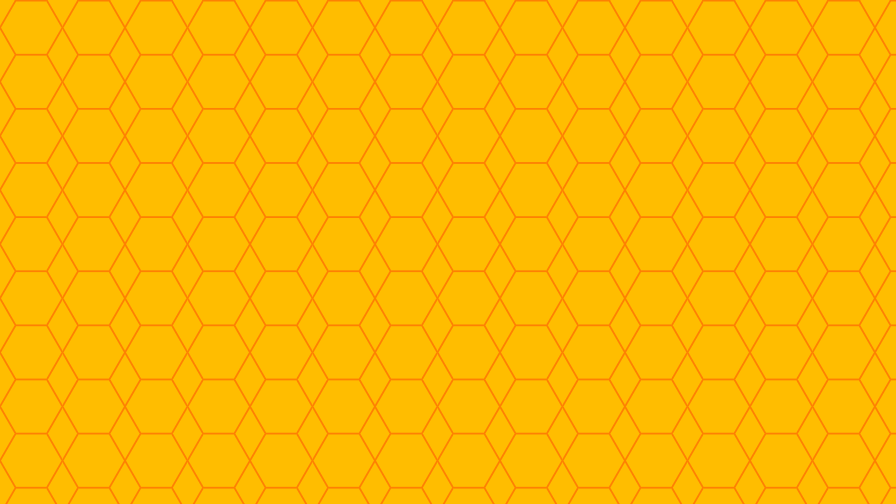
This pattern is drawn by a WebGL 2 fragment shader. Its source:

```glsl
#version 300 es
precision highp float;
// Outlined regular hexagons stacked in a square grid, leaving slim diamonds between.

uniform vec2 u_resolution;
out vec4 fragColor;

// Lengths are in canvas heights.
const vec3 FILL_COLOR = vec3(1.0, 0.74, 0.0);
const vec3 LINE_COLOR = vec3(0.995, 0.5, 0.01);
const float HEX_SIDE = 0.0620;      // half the corner-to-corner width
const float LINE_WIDTH = 0.0035;
const float TOP_OFFSET = 0.0012;    // gap between canvas top and first flat edge

float segmentDistance(vec2 p, vec2 a, vec2 b) {
    vec2 pa = p - a;
    vec2 ba = b - a;
    return length(pa - ba * clamp(dot(pa, ba) / dot(ba, ba), 0.0, 1.0));
}

// Distance to the hexagon outline in a cell, folded into one quadrant.
float hexOutline(vec2 p, vec2 cell) {
    vec2 q = abs(p);
    vec2 sideCorner = vec2(0.5 * cell.x, 0.0);
    vec2 topCorner = vec2(0.25 * cell.x, 0.5 * cell.y);
    vec2 topCenter = vec2(0.0, 0.5 * cell.y);
    return min(segmentDistance(q, sideCorner, topCorner),
               segmentDistance(q, topCenter, topCorner));
}

void main() {
    float pixel = 1.0 / u_resolution.y;
    vec2 uv = gl_FragCoord.xy * pixel;

    // Rows hang from the top edge, columns start at the left edge.
    vec2 p = vec2(uv.x, 1.0 - TOP_OFFSET - uv.y);
    vec2 cell = HEX_SIDE * vec2(2.0, sqrt(3.0));
    vec2 local = (fract(p / cell) - 0.5) * cell;

    // Antialiased line coverage, kept faint when thinner than a pixel.
    float d = hexOutline(local, cell);
    float coverage = clamp((0.5 * LINE_WIDTH - d) / pixel + 0.5, 0.0, 1.0);
    coverage = min(coverage, LINE_WIDTH / pixel);

    fragColor = vec4(mix(FILL_COLOR, LINE_COLOR, coverage), 1.0);
}
```
